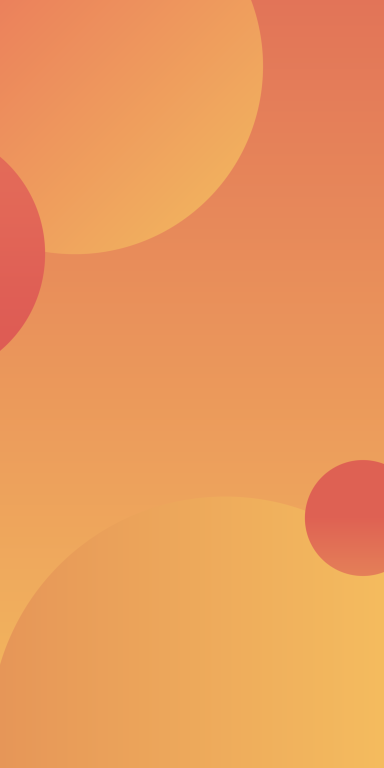
A Shadertoy shader for this background:

```glsl
// Coverage of a disc with a one-pixel smooth edge
float disc(vec2 p, vec2 center, float radius) {
    float pixel = 1.0 / iResolution.x;
    return 1.0 - smoothstep(-0.7 * pixel, 0.7 * pixel, length(p - center) - radius);
}

void mainImage(out vec4 fragColor, in vec2 fragCoord) {
    // Canvas is one unit wide and two units tall
    vec2 p = fragCoord / iResolution.x;

    // Vertical sky gradient
    vec3 color = mix(vec3(0.955, 0.738, 0.37), vec3(0.886, 0.455, 0.345), p.y * 0.5);

    // Large upper disc, lit along the diagonal
    float diagonal = clamp((p.x + 2.0 - p.y) / 1.08, 0.0, 1.0);
    vec3 upper = mix(vec3(0.922, 0.505, 0.36), vec3(0.945, 0.69, 0.37), diagonal);
    color = mix(color, upper, disc(p, vec2(0.195, 1.828), 0.490));

    // Large lower disc, brighter to the right
    vec3 lower = mix(vec3(0.902, 0.588, 0.345), vec3(0.957, 0.735, 0.37), p.x);
    color = mix(color, lower, disc(p, vec2(0.586, 0.096), 0.611));

    // Red disc cut by the left edge
    vec3 leftRed = mix(vec3(0.87, 0.36, 0.33), vec3(0.89, 0.415, 0.345),
                       smoothstep(1.08, 1.6, p.y));
    color = mix(color, leftRed, disc(p, vec2(-0.2135, 1.339), 0.331));

    // Small red disc, fading to orange below its middle
    vec3 rightRed = mix(vec3(0.895, 0.50, 0.345), vec3(0.872, 0.38, 0.325),
                        clamp((p.y - 0.50) / 0.155, 0.0, 1.0));
    color = mix(color, rightRed, disc(p, vec2(0.945, 0.651), 0.151));

    fragColor = vec4(color, 1.0);
}
```
